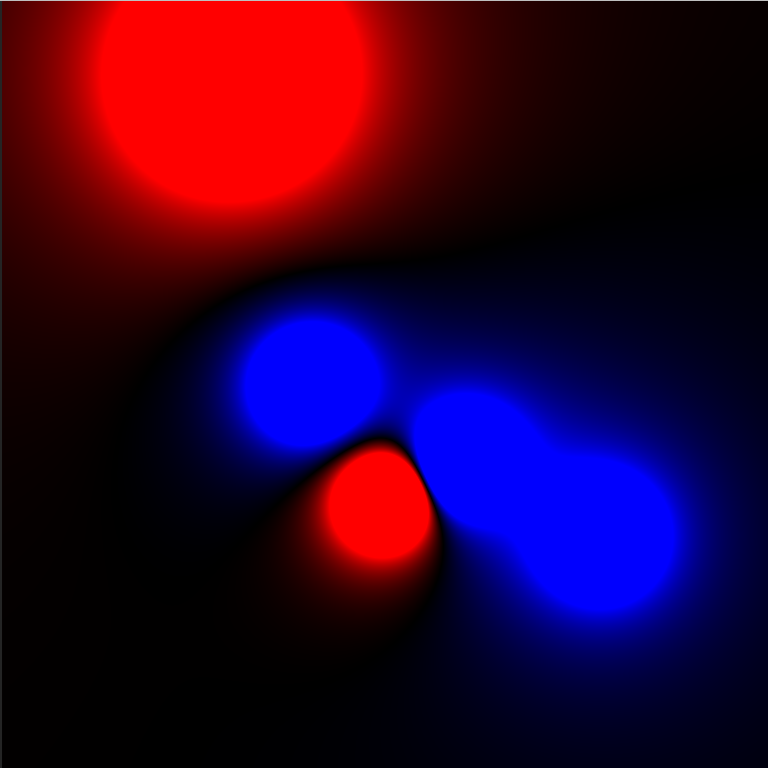
Reproduce this background procedurally as a three.js fragment shader.

```glsl
#define BALL_STRENGTH 0.00865
#define LARGE_STRENGTH 0.0305
#define MIN_DIST_SQ 0.00001
#define LEFT_RIM 0.0028
#define TOP_RIM 0.0013
#define RIM_SOFTNESS 0.0006

varying vec2 vUv;

const vec3 POSITIVE_RED = vec3(1.0, 0.0, 0.0);
const vec3 NEGATIVE_BLUE = vec3(0.0, 0.0, 1.0);
const vec3 LEFT_RIM_GRAY = vec3(0.14);
const vec3 TOP_RIM_GRAY = vec3(0.75);

// Inverse-square influence of one charge
float charge(vec2 p, vec2 center, float strength) {
    vec2 offset = p - center;
    return strength / max(dot(offset, offset), MIN_DIST_SQ);
}

// Signed sum: red charges add, blue charges subtract
float chargeField(vec2 p) {
    float field = charge(p, vec2(0.303, 0.900), LARGE_STRENGTH);
    field += charge(p, vec2(0.503, 0.349), BALL_STRENGTH);
    field -= charge(p, vec2(0.4045, 0.498), BALL_STRENGTH);
    field -= charge(p, vec2(0.6035, 0.3975), BALL_STRENGTH);
    field -= charge(p, vec2(0.782, 0.301), BALL_STRENGTH);
    return field;
}

// Coverage of a thin rim, measured inward from an edge
float rim(float inset, float width) {
    return 1.0 - smoothstep(width - RIM_SOFTNESS, width + RIM_SOFTNESS, inset);
}

void main() {
    float field = chargeField(vUv);

    // The sign picks the hue, the magnitude the brightness
    vec3 color = POSITIVE_RED * clamp(field, 0.0, 1.0)
               + NEGATIVE_BLUE * clamp(-field, 0.0, 1.0);

    // Hairline rims on the left and top
    color = mix(color, LEFT_RIM_GRAY, rim(vUv.x, LEFT_RIM));
    color = mix(color, TOP_RIM_GRAY, rim(1.0 - vUv.y, TOP_RIM));

    gl_FragColor = vec4(color, 1.0);
}
```
